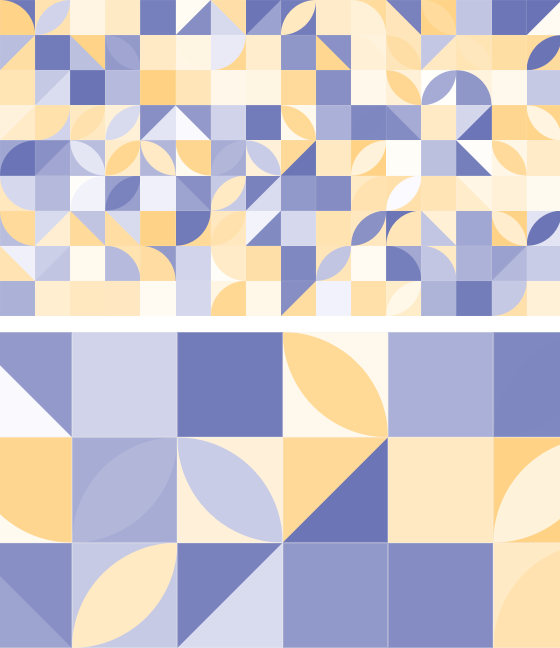
Top, the full canvas; bottom, a detail of the centre.
Reproduce this pattern procedurally as a Shadertoy shader.

```glsl
// Geometric mosaic: a 16 by 9 grid of plain, triangle, quarter-disc and leaf tiles in warm and cool tints.

#define ROWS 9.0            // tiles down; a 16:9 canvas then holds 16 across
#define SEED 7u
#define PLAIN_SHARE 0.42
#define TRIANGLE_SHARE 0.29
#define QUARTER_SHARE 0.15  // leaves take the remainder
#define COOL_SHARE 0.51
#define SEAM_WIDTH 0.014    // in tile widths
#define SEAM_STRENGTH 0.4
#define WARM_DEEP vec3(1.00, 0.82, 0.51)
#define WARM_PALE vec3(1.00, 0.995, 0.98)
#define COOL_DEEP vec3(0.41, 0.45, 0.71)
#define COOL_PALE vec3(0.98, 0.98, 1.00)

// Three independent random values per tile and channel (PCG integer hash).
vec3 hash3(vec2 tile, uint channel) {
    uvec3 v = uvec3(uvec2(ivec2(tile)), channel + SEED * 16u);
    v = v * 1664525u + 1013904223u;
    v.x += v.y * v.z; v.y += v.z * v.x; v.z += v.x * v.y;
    v ^= v >> 16u;
    v.x += v.y * v.z; v.y += v.z * v.x; v.z += v.x * v.y;
    return vec3(v >> 8u) / 16777216.0;
}

// A tint from the warm or the cool ramp; cool tints lean towards the deep end.
vec3 tint(vec3 rnd) {
    return rnd.x < COOL_SHARE
        ? mix(COOL_DEEP, COOL_PALE, pow(rnd.y, 1.3))
        : mix(WARM_DEEP, WARM_PALE, rnd.y);
}

// Signed distance to the tile's motif, for p in the unit square.
float motif(vec2 p, float kind) {
    float triangle = (p.x + p.y - 1.0) * 0.70711;
    float quarter = length(p) - 1.0;
    float leaf = max(quarter, length(1.0 - p) - 1.0);
    kind -= PLAIN_SHARE;
    if (kind < 0.0) return 1.0;
    if (kind < TRIANGLE_SHARE) return triangle;
    return kind < TRIANGLE_SHARE + QUARTER_SHARE ? quarter : leaf;
}

void mainImage(out vec4 fragColor, in vec2 fragCoord) {
    float pixel = ROWS / iResolution.y;
    vec2 grid = fragCoord * pixel;
    vec2 tile = floor(grid);
    vec2 p = fract(grid);

    // Mirror each tile at random to vary its orientation.
    vec3 choice = hash3(tile, 0u);
    vec2 mirrored = mix(p, 1.0 - p, step(0.5, choice.yz));

    // Motif over ground.
    float coverage = clamp(0.5 - motif(mirrored, choice.x) / pixel, 0.0, 1.0);
    vec3 color = mix(tint(hash3(tile, 1u)), tint(hash3(tile, 2u)), coverage);

    // Faint pale hairline where tiles meet.
    vec2 edge = min(p, 1.0 - p);
    float halfSeam = 0.5 * SEAM_WIDTH;
    float seam = clamp(0.5 + (halfSeam - min(edge.x, edge.y)) / pixel, 0.0, 1.0);
    seam *= min(1.0, SEAM_WIDTH / pixel);
    color = mix(color, vec3(0.95, 0.94, 0.93), seam * SEAM_STRENGTH);

    fragColor = vec4(color, 1.0);
}
```
